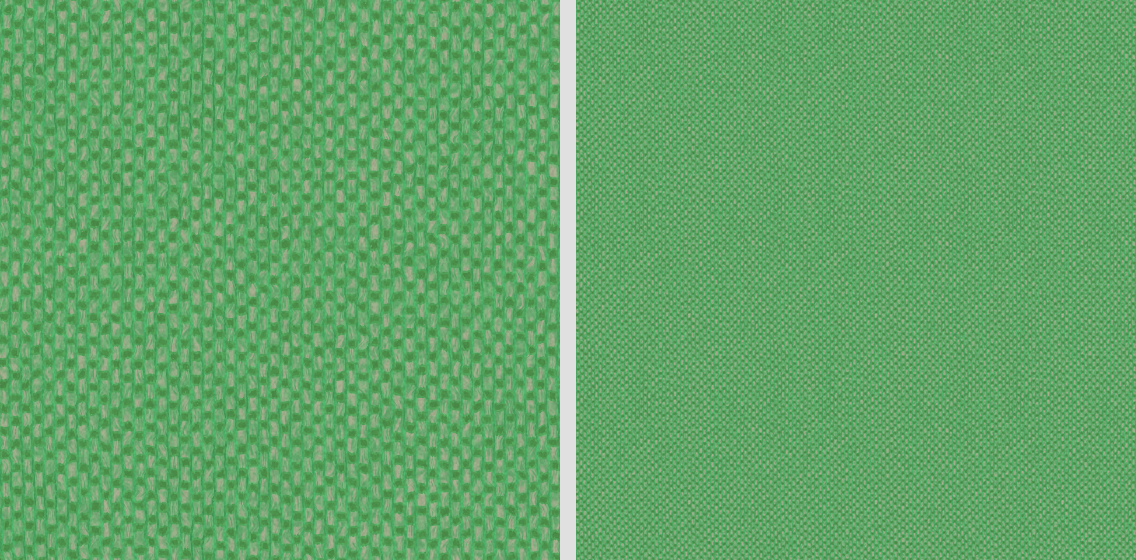
Left: one tile. Right: repeated 3 by 3.
Reproduce this texture procedurally as a Shadertoy shader.

```glsl
// Coarse green cloth: 50 upright threads, each crossed by 24 darker weft knots,
// staggered by half a repeat from thread to thread. Beige fibres streak the
// raised threads and saturated green shows in the gaps; all noise wraps.

const vec2 REPEATS = vec2(50.0, 24.0);

float hash(vec2 p) {
    vec3 q = fract(vec3(p.xyx) * vec3(0.1031, 0.1030, 0.0973));
    q += dot(q, q.yzx + 33.33);
    return fract((q.x + q.y) * q.z);
}

// Value noise that wraps after a whole number of cells
float noise(vec2 p, vec2 period) {
    vec2 i = floor(p), f = fract(p);
    f = f * f * (3.0 - 2.0 * f);
    vec2 a = mod(i, period), b = mod(i + 1.0, period);
    return mix(mix(hash(a), hash(vec2(b.x, a.y)), f.x),
               mix(hash(vec2(a.x, b.y)), hash(b), f.x), f.y);
}

float wrapNoise(vec2 uv, vec2 cells) {
    return noise(uv * cells, cells);
}

void mainImage(out vec4 fragColor, in vec2 fragCoord) {
    vec2 uv = fragCoord / iResolution.xy;

    const vec3 knotDark   = vec3(0.29, 0.54, 0.28);
    const vec3 knotGreen  = vec3(0.32, 0.63, 0.35);
    const vec3 gapGreen   = vec3(0.30, 0.69, 0.41);
    const vec3 threadEdge = vec3(0.39, 0.67, 0.43);
    const vec3 fibreBeige = vec3(0.64, 0.67, 0.55);

    // Uneven weave: slow drift plus small wobbles of each thread
    vec2 p = uv * REPEATS;
    p.x += 0.4 * (wrapNoise(uv, vec2(5.0, 3.0)) - 0.5);
    p.x += 0.2 * (wrapNoise(uv, vec2(50.0, 48.0)) - 0.5);
    p.y += 0.4 * (wrapNoise(uv + 0.37, vec2(6.0, 5.0)) - 0.5);
    p.y += 0.12 * (wrapNoise(uv, vec2(100.0, 24.0)) - 0.5);

    // Position inside one thread; rows sink by one repeat across the cloth
    float thread = mod(floor(p.x), REPEATS.x);
    float x = fract(p.x) - 0.5;
    float along = p.y + 0.5 * mod(thread, 2.0) + thread / REPEATS.x;
    along += 0.14 * (hash(vec2(thread, 7.0)) - 0.5);
    float y = fract(along) - 0.5;
    vec2 cell = vec2(thread, mod(floor(along), REPEATS.y));
    float vary = hash(cell + 11.0);

    // Upright fibres in two widths, slightly wavy, and short fuzz
    float sway = 3.0 * wrapNoise(uv, vec2(50.0, 48.0));
    float fibre = noise(vec2(uv.x * 220.0 + sway, uv.y * 75.0), vec2(220.0, 75.0));
    float hair = noise(vec2(uv.x * 380.0 + 2.0 * sway, uv.y * 110.0), vec2(380.0, 110.0));
    float streak = smoothstep(0.25, 0.75, 0.5 * fibre + 0.5 * hair);
    float fuzz = wrapNoise(uv, vec2(320.0, 220.0));
    float patches = wrapNoise(uv + 0.2, vec2(7.0, 4.0));

    // Raised thread, running on between its knots
    float halfWidth = 0.31 + 0.06 * smoothstep(0.15, 0.4, abs(y)) + 0.1 * (hair - 0.5);
    float body = 1.0 - smoothstep(halfWidth, halfWidth + 0.08, abs(x));
    float crown = 1.0 - smoothstep(0.16, 0.36, abs(x + 0.03));
    float beige = crown * smoothstep(0.17, 0.26, abs(y));
    beige *= 0.08 + 0.85 * streak + 0.25 * (patches - 0.5) + 0.25 * (vary - 0.5);

    // Gap, with broken dark slits where the threads part
    vec3 color = gapGreen * (0.93 + 0.14 * fuzz);
    float slit = 1.0 - smoothstep(0.04, 0.13, abs(abs(x + 0.06) - 0.47));
    slit *= smoothstep(0.3, 0.65, wrapNoise(uv + 0.61, vec2(50.0, 36.0)));
    color = mix(color, vec3(0.23, 0.54, 0.30), slit * (0.8 - 0.45 * patches));
    color = mix(color, threadEdge * (0.93 + 0.14 * hair), body);
    color = mix(color, fibreBeige, clamp(beige, 0.0, 1.0));

    // Weft knot: rounded block with a green rim and a darker heart
    vec2 size = vec2(0.43, 0.18 + 0.04 * (vary - 0.5));
    vec2 k = abs(vec2(x, y)) / size;
    float r = pow(pow(k.x, 3.5) + pow(k.y, 3.5), 1.0 / 3.5);
    r += 0.3 * (fuzz - 0.5) + 0.3 * (hair - 0.5);
    color = mix(color, knotGreen * (0.95 + 0.1 * fuzz), 1.0 - smoothstep(0.97, 1.25, r));
    color = mix(color, knotDark, (0.7 + 0.3 * vary) * (1.0 - smoothstep(0.5, 0.82, r)));

    // Fine grain, and a few pale stray flecks
    color *= 0.95 + 0.1 * wrapNoise(uv + 0.13, vec2(400.0, 320.0));
    float fleck = smoothstep(0.965, 0.995, wrapNoise(uv + 0.5, vec2(190.0, 150.0)));
    color = mix(color, vec3(0.66, 0.74, 0.60), 0.4 * fleck * body);

    fragColor = vec4(color, 1.0);
}
```
